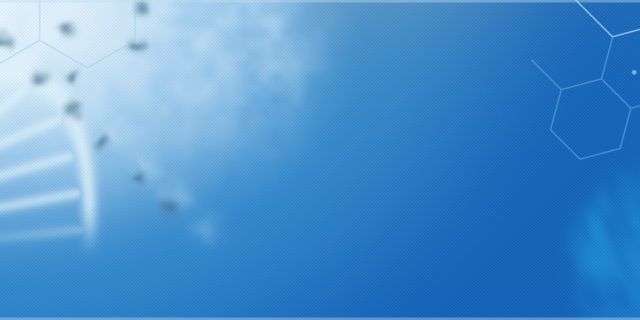
Reproduce this background procedurally as a Shadertoy shader.

```glsl
// Blue science backdrop: a pale glow at the upper left fades to deep blue,
// with blurred helix strands, soft clouds, thin hexagon lines and fine stripes.
// Positions are in canvas heights, measured from the top left corner.

float hash(vec2 p) {
    p = fract(p * vec2(0.1031, 0.1137));
    p += dot(p, p.yx + 33.33);
    return fract((p.x + p.y) * p.x * 7.31);
}

float noise(vec2 p) {
    vec2 i = floor(p), f = fract(p);
    f = f * f * (3.0 - 2.0 * f);
    return mix(mix(hash(i), hash(i + vec2(1, 0)), f.x),
               mix(hash(i + vec2(0, 1)), hash(i + vec2(1, 1)), f.x), f.y);
}

float segment(vec2 p, vec2 a, vec2 b) {
    vec2 pa = p - a, ba = b - a;
    return length(pa - ba * clamp(dot(pa, ba) / dot(ba, ba), 0.0, 1.0));
}

float blur(float d, float radius) {
    return exp(-d * d / (radius * radius));
}

vec2 polar(float angle) {
    return vec2(cos(angle), sin(angle));
}

// Distance to a hexagon outline whose first corner lies at the given angle
float hexagon(vec2 p, float radius, float angle) {
    float d = 1e3;
    for (int k = 0; k < 6; k++) {
        float a = angle + float(k) * 1.0472;
        d = min(d, segment(p, radius * polar(a), radius * polar(a + 1.0472)));
    }
    return d;
}

// Distance to a bond leaving a hexagon corner
float spoke(vec2 p, float radius, float angle) {
    return segment(p, radius * polar(angle), 2.0 * radius * polar(angle));
}

vec3 backdrop(vec2 p) {
    float d = length(p * vec2(1.0, 1.3));
    vec3 col = mix(vec3(0.91, 0.96, 0.98), vec3(0.62, 0.79, 0.92), smoothstep(0.15, 0.65, d));
    col = mix(col, vec3(0.20, 0.53, 0.79), smoothstep(0.5, 1.2, d));
    col = mix(col, vec3(0.08, 0.39, 0.72), smoothstep(1.1, 1.9, d));
    // Grey haze along the top
    float haze = 0.5 * exp(-4.5 * p.y) * smoothstep(0.8, 1.1, p.x) * (1.0 - 0.75 * smoothstep(1.1, 2.0, p.x));
    col = mix(col, vec3(0.47, 0.64, 0.75), haze);
    // Mottled clouds
    float n = 0.65 * noise(p * 14.0) + 0.35 * noise(p * 29.0 + 7.0);
    float cloud = (1.0 - smoothstep(0.8, 1.15, p.x + 0.3 * p.y * p.y)) * (1.0 - smoothstep(0.05, 0.72, p.y));
    return mix(col, vec3(0.82, 0.91, 0.97), cloud * (0.12 + 0.65 * n));
}

vec3 helix(vec3 col, vec2 p) {
    // Curved strand with its fan of rungs
    vec2 e = pow(abs(p - vec2(0.0, 0.72)) / vec2(0.28, 0.5), vec2(2.5));
    float strand = blur((pow(e.x + e.y, 0.4) - 1.0) * 0.28, 0.026);
    float rungs = 0.0;
    for (int i = 0; i < 5; i++) {
        float t = float(i) / 4.0;
        float d = segment(p, vec2(-0.02, 0.36 + 0.39 * t), vec2(0.1 + 0.16 * sqrt(t), 0.26 + 0.46 * t));
        rungs = max(rungs, blur(d, 0.02));
    }
    float fade = 1.0 - smoothstep(0.62, 0.82, p.y);
    col = mix(col, vec3(0.88, 0.95, 0.98), max(0.75 * strand, 0.6 * rungs) * fade);

    // Diagonal strand: pale beads beside dark blurred nodes
    vec2 wobble = 0.03 * vec2(noise(p * 24.0), noise(p * 24.0 + 40.0)) - 0.015;
    vec2 q = p + wobble;
    float beads = 0.0, nodes = 0.0;
    for (int i = 0; i < 6; i++) {
        float t = float(i);
        vec2 bead = vec2(0.17 + 0.095 * t, 0.22 + 0.1 * t);
        beads += blur(length(q - bead), 0.045) * (1.0 - 0.1 * t);
        vec2 node = vec2(0.13 + 0.099 * t, 0.24 + 0.104 * t);
        nodes += blur(length(q - node), 0.023) * step(t, 4.0);
        vec2 upper = vec2(0.013 + 0.206 * t, 0.125 - 0.034 * sin(1.9 * t));
        nodes += blur(length(q - upper), 0.022) * step(t, 2.0);
        vec2 outer = vec2(0.438 - 0.216 * t, 0.031 + 0.208 * t);
        nodes += blur(length(q - outer), 0.02) * step(t, 1.0);
    }
    col = mix(col, vec3(0.76, 0.88, 0.95), 0.55 * min(beads, 1.0));
    return mix(col, vec3(0.25, 0.43, 0.55), 0.6 * min(nodes, 1.0));
}

void mainImage(out vec4 fragColor, in vec2 fragCoord) {
    vec2 p = vec2(fragCoord.x, iResolution.y - fragCoord.y) / iResolution.y;
    float pixel = 1.0 / iResolution.y;
    vec3 col = helix(backdrop(p), p);

    // Faint streaked disc at the lower right
    vec2 c = p - vec2(2.04, 0.82);
    float disc = 1.0 - smoothstep(0.2, 0.31, length(c * vec2(1.0, 0.9)));
    float streaks = noise(vec2(c.x * 22.0 - c.y * 8.0, c.y * 9.0) + 20.0);
    col = mix(col, vec3(0.13, 0.55, 0.83), disc * (0.15 + 0.7 * streaks));

    // Fine diagonal stripes
    col += 0.018 * sin((p.x + p.y) * 6.2832 * 96.0);

    // Hexagon bonds
    vec2 r = p - vec2(1.846, 0.372), l = p - vec2(0.273, 0.04);
    float right = hexagon(r, 0.13, -0.2618);
    right = min(right, min(spoke(r, 0.13, -2.3562), spoke(r, 0.13, -0.2618)));
    float branch = min(segment(p, vec2(1.914, 0.115), vec2(1.79, -0.009)),
                       segment(p, vec2(1.914, 0.115), vec2(2.04, 0.081)));
    float stem = spoke(r, 0.13, -1.309);
    float left = min(hexagon(l, 0.172, 0.5236), spoke(l, 0.172, 2.618));
    float width = 0.0015 + pixel;
    col = mix(col, vec3(0.42, 0.72, 0.92), 0.5 * (1.0 - smoothstep(0.0, width, min(right, stem))));
    col = mix(col, vec3(0.68, 0.87, 0.97), 0.75 * (1.0 - smoothstep(0.0, width, branch)));
    col = mix(col, vec3(0.55, 0.80, 0.88), 0.4 * (1.0 - smoothstep(0.0, width, left)));

    // Small dot and translucent border bars
    float dotDist = length(p - vec2(1.982, 0.226)) - 0.007;
    col = mix(col, vec3(0.50, 0.77, 0.94), 0.85 * (1.0 - smoothstep(-pixel, pixel, dotDist)));
    float bar = 1.0 - smoothstep(0.008 - pixel, 0.008 + pixel, min(p.y, 1.0 - p.y));
    col = mix(col, vec3(0.75, 0.87, 0.94), 0.4 * bar);
    fragColor = vec4(clamp(col, 0.0, 1.0), 1.0);
}
```
